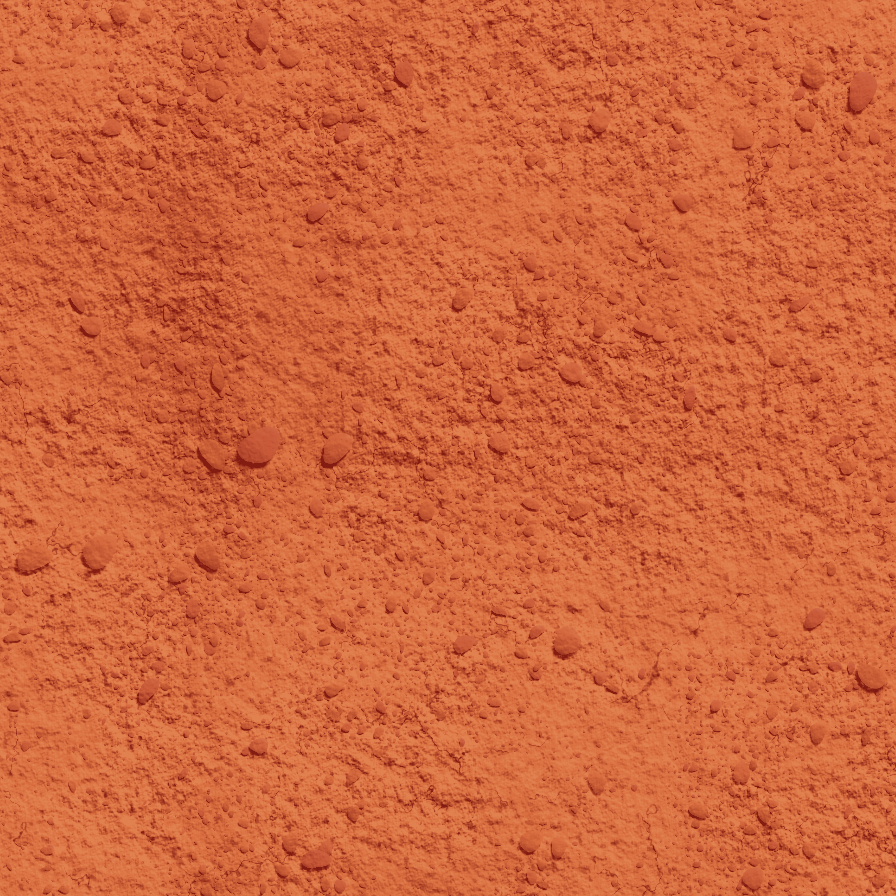
This texture is drawn by a three.js fragment shader. Its source:

```glsl
varying vec2 vUv;

#define DEEP vec3(0.52, 0.11, 0.07)
#define CLAY vec3(0.85, 0.428, 0.246)
#define LIT vec3(0.878, 0.498, 0.308)
#define ROCK_TINT vec3(0.92, 0.80, 0.88)
#define LIGHT_DIR vec2(0.45, 0.89)
#define RELIEF 2.3
#define FINEST_CELLS 140.0
#define LAYER_RATIO 1.75
#define CRACK_CELLS 11.0
#define EDGE 0.0008

float hash(vec2 p) {
  return fract(sin(dot(p, vec2(127.1, 311.7))) * 43758.5453);
}

vec2 hash2(vec2 p) {
  return vec2(hash(p), hash(p + 37.3));
}

float noise(vec2 p) {
  vec2 i = floor(p);
  vec2 f = fract(p);
  f = f * f * (3.0 - 2.0 * f);
  return mix(mix(hash(i), hash(i + vec2(1.0, 0.0)), f.x),
             mix(hash(i + vec2(0.0, 1.0)), hash(i + 1.0), f.x), f.y);
}

float fbm(vec2 p, float gain) {
  float sum = 0.0;
  float amp = 1.0;
  for (int i = 0; i < 5; i++) {
    sum += amp * noise(p);
    p = mat2(1.6, 1.2, -1.2, 1.6) * p + 7.7;
    amp *= gain;
  }
  return sum;
}

// Vertical bands where loose gravel gathers and the soil is darker
float gullies(vec2 uv) {
  float x = uv.x + 0.05 * (noise(uv * 5.0) - 0.5);
  float left = (x - 0.23) / 0.05;
  float right = (x - 0.385) / 0.035;
  return exp(-left * left) + 0.8 * exp(-right * right) * smoothstep(0.3, 0.8, uv.y);
}

// Thin broken cracks along the borders of warped cells
float cracks(vec2 uv) {
  vec2 warp = vec2(fbm(uv * 16.0, 0.6), fbm(uv * 16.0 + 50.0, 0.6));
  vec2 p = uv * CRACK_CELLS + 0.6 * warp;
  vec2 id = floor(p);
  float nearest = 9.0;
  float second = 9.0;
  for (int y = -1; y <= 1; y++) {
    for (int x = -1; x <= 1; x++) {
      vec2 cell = id + vec2(float(x), float(y));
      float d = length(cell + hash2(cell) - p);
      second = min(second, max(nearest, d));
      nearest = min(nearest, d);
    }
  }
  float crackLine = 1.0 - smoothstep(0.008, 0.038, second - nearest);
  float broken = smoothstep(0.3, 0.6, noise(uv * 55.0));
  return crackLine * broken * smoothstep(0.48, 0.66, noise(uv * 13.0 + 9.0));
}

// Distance from a pebble centre, 1 at its uneven rim
float pebbleDistance(vec2 q, float angle, float aspect, float seed) {
  float c = cos(angle);
  float s = sin(angle);
  q = mat2(c, -s, s, c) * q;
  q.y /= aspect;
  float a = atan(q.y, q.x + 1e-5);
  return length(q) / (1.0 + 0.09 * sin(2.0 * a + seed * 40.0) + 0.08 * sin(3.0 * a + seed * 90.0));
}

// Lays one layer of pebbles over surface = (tone, rock tint)
void scatterPebbles(vec2 uv, float cells, float density, float grain, inout vec2 surface) {
  vec2 p = uv * cells;
  vec2 id = floor(p);
  for (int y = -1; y <= 1; y++) {
    for (int x = -1; x <= 1; x++) {
      vec2 cell = id + vec2(float(x), float(y));
      vec2 key = cell + cells;
      vec2 spot = cell / cells;
      float cluster = 0.2 + 1.2 * smoothstep(0.35, 0.75, noise(spot * vec2(14.0, 9.0) + 3.0)) + 0.7 * gullies(spot);
      if (hash(key + 5.1) < density * cluster) {
        float seed = hash(key + 11.7);
        float size = hash(key + 23.9);
        float radius = mix(0.15, 0.35, size * size);
        float aspect = mix(0.45, 0.9, hash(key + 31.3));
        float angle = 6.283 * hash(key + 43.1);
        vec2 q = (p - cell - 0.25 - 0.5 * hash2(key)) / radius;
        float d = pebbleDistance(q, angle, aspect, seed);
        float shadowDist = pebbleDistance(q + LIGHT_DIR * 0.34, angle, aspect, seed);
        float soft = EDGE * cells / radius;
        float body = 1.0 - smoothstep(1.0 - soft, 1.0 + soft, d);
        float shadow = 1.0 - smoothstep(0.85 - 0.5 * soft, 1.08 + 0.5 * soft, shadowDist);
        float facing = dot(q, LIGHT_DIR) * min(d, 1.0);
        surface.x -= 0.95 * shadow * (1.0 - body);
        float shade = 0.74 + 0.26 * seed + 0.42 * facing + 0.3 * grain;
        surface = mix(surface, vec2(shade, seed * seed), body * vec2(0.9, 1.0));
      }
    }
  }
}

void main() {
  // Soil grain lit from above
  vec2 stepUv = LIGHT_DIR * 0.001;
  float slope = fbm((vUv - stepUv) * 42.0, 0.63) - fbm((vUv + stepUv) * 42.0, 0.63);
  float rough = mix(0.75, 1.2, smoothstep(0.3, 0.7, noise(vUv * 12.0)));
  float grain = rough * RELIEF * slope;
  float pits = smoothstep(0.68, 0.9, noise(vUv * 170.0));
  float tone = 1.1 + grain - 0.4 * rough * pits;

  // Broad stains
  tone += 0.22 * (fbm(vUv * 4.0 + 20.0, 0.6) - 1.15) - 0.14 * gullies(vUv);
  tone -= 0.14 * (1.0 - smoothstep(0.05, 0.35, length(vUv - vec2(0.2, 0.66))));
  tone -= 0.6 * cracks(vUv);

  // Pebbles from grit to stones
  vec2 surface = vec2(tone, 0.0);
  float cells = FINEST_CELLS;
  for (int i = 0; i < 5; i++) {
    scatterPebbles(vUv, cells, 0.4 - 0.05 * float(i), grain, surface);
    cells /= LAYER_RATIO;
  }

  // Tone to clay colours
  vec3 color = mix(DEEP, CLAY, clamp(surface.x, 0.0, 1.0));
  color += (LIT - CLAY) * clamp(2.4 * (surface.x - 1.0), 0.0, 1.1);
  color *= mix(vec3(1.0), ROCK_TINT, surface.y);
  gl_FragColor = vec4(color, 1.0);
}
```
